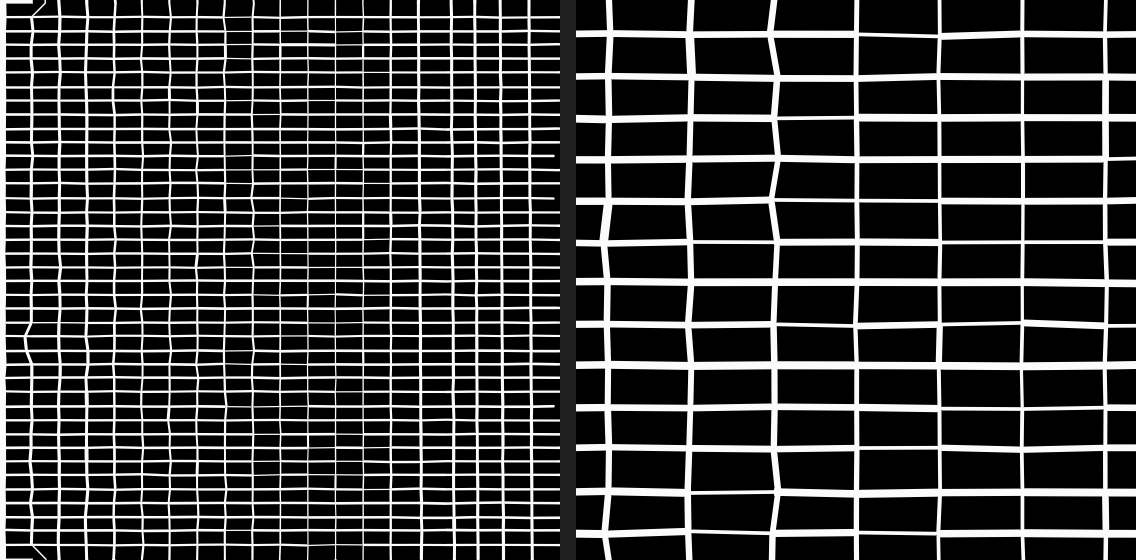
Left: the whole. Right: its middle third, enlarged.
A Shadertoy shader for this pattern:

```glsl
// A hand-drawn white grid on black: 19 upright and 39 level lines.
// Lines bend at jittered crossings, thin toward the centre-right and vary
// in weight; the left margin is white, with cut corners at its two ends.

const vec2 CELL = vec2(37.9, 19.03);   // layout units, 768 across the canvas
const vec2 START = vec2(5.3, 24.0);

float hash(vec2 p) {
    vec3 q = fract(vec3(p.xyx) * 0.1031);
    q += dot(q, q.yzx + 33.33);
    return fract((q.x + q.y) * q.z);
}

// Signed value in -1..1, mostly small with rare strong kinks
float kink(vec2 p) {
    float h = 2.0 * hash(p) - 1.0;
    return h * (0.3 + 0.7 * h * h * h * h);
}

float segment(vec2 p, vec2 a, vec2 b) {
    vec2 d = b - a;
    return length(p - a - d * clamp(dot(p - a, d) / dot(d, d), 0.0, 1.0));
}

// Coverage of a shape from its signed distance
float cover(float dist, float pixel) {
    return clamp(0.5 - dist / pixel, 0.0, 1.0);
}

// Sideways shift of an upright line where it meets a level line
float uprightNode(float column, float row) {
    float sway = column < 10.0 ? 2.2 : 0.7;
    float bulge = column == 1.0 && (row == 23.0 || row == 24.0) ? -7.0 : 0.0;
    return sway * kink(vec2(column + 7.0, row + 31.0)) + bulge;
}

float uprightLine(vec2 p) {
    float column = clamp(round((p.x - START.x) / CELL.x), 1.0, 19.0);
    float row = (p.y - START.y) / CELL.y;
    float band = floor(row);
    float x = START.x + CELL.x * column;

    // Stroke weight falls in steps to the centre-right, then recovers
    float weight = 1.7 + 1.2 * (1.0 - smoothstep(330.0, 430.0, x))
                 + 1.4 * (1.0 - smoothstep(110.0, 200.0, x))
                 + 2.5 * smoothstep(480.0, 580.0, x);
    float h = hash(vec2(column + 53.0, band + 17.0));
    weight += 0.5 * (h - 0.5) + (h > 0.97 ? 0.9 : 0.0);

    // Uneven spacing and a slight lean at the right
    if (column == 16.0) x += 7.0;
    if (column == 17.0) x += 1.5;
    if (column == 18.0) x -= 1.5;
    if (column > 14.0) x += 4.5 * p.y / 768.0;

    x += mix(uprightNode(column, band), uprightNode(column, band + 1.0), fract(row));
    float dist = abs(p.x - x) - 0.5 * weight;

    // The first upright stops at the cut corners
    if (column == 1.0) dist = max(dist, abs(p.y - 385.0) - 362.0);
    return dist;
}

float levelLine(vec2 p) {
    float row = clamp(round((p.y - START.y) / CELL.y), 0.0, 38.0);
    float along = (p.x - START.x) / CELL.x;
    float column = floor(along);
    vec2 id = vec2(column + 11.0, row + 71.0);
    float y = START.y + CELL.y * row + 2.0 * (hash(vec2(row, 5.0)) - 0.5);
    y += 0.9 * mix(kink(id), kink(id + vec2(1.0, 0.0)), fract(along));

    // Some stretches right of centre are drawn faintly, one is heavy
    float weight = 3.3 + 0.5 * (hash(vec2(row, 91.0)) - 0.5);
    weight += 0.4 * (hash(id + 40.0) - 0.5);
    if (column > 7.0 && column < 14.0 && hash(id + 120.0) < 0.2) weight = 1.7;
    if (row == 22.0 && column > 0.0 && column < 3.0) weight = 1.9;
    if (row == 2.0 && column > 9.0 && column < 12.0) weight = 4.2;

    // A few rows end in a round cap short of the right edge
    bool cutShort = row == 10.0 || row == 13.0 || row == 28.0;
    float overrun = cutShort ? max(p.x - 759.0, 0.0) : 0.0;
    return length(vec2(overrun, p.y - y)) - 0.5 * weight;
}

// White margin, end strips and the diagonal corner strokes
float leftFrame(vec2 p) {
    float row = (p.y - START.y) / CELL.y;
    float band = floor(row);
    float edge = 8.2 + 0.9 * mix(kink(vec2(3.0, band + 9.0)),
                                kink(vec2(3.0, band + 10.0)), fract(row));
    float dist = p.x - edge;
    dist = min(dist, max(p.x - 45.0, min(p.y - 5.0, 766.0 - p.y)));
    float corner = min(segment(p, vec2(44.0, 22.5), vec2(62.0, 4.5)),
                       segment(p, vec2(62.0, 4.5), vec2(62.0, -4.0)));
    corner = min(corner, segment(p, vec2(44.0, 747.5), vec2(63.0, 767.0)));
    return min(dist, corner - 1.0);
}

void mainImage(out vec4 fragColor, in vec2 fragCoord) {
    vec2 uv = fragCoord / iResolution.xy;
    vec2 p = 768.0 * vec2(uv.x, 1.0 - uv.y);   // measured from the top left
    float pixel = 768.0 / iResolution.y;

    float ink = cover(uprightLine(p), pixel);
    ink = max(ink, cover(levelLine(p), pixel));
    ink = max(ink, cover(leftFrame(p), pixel));
    fragColor = vec4(vec3(0.985 * ink), 1.0);
}
```
